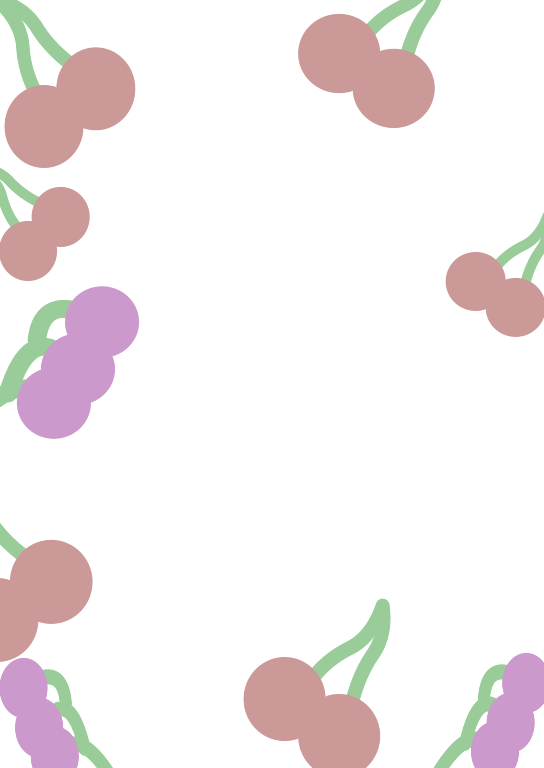
A Shadertoy shader for this background:

```glsl
// Flat cherry pairs and grape clusters scattered around the border of a white page.

const vec3 PAPER  = vec3(1.0);
const vec3 CHERRY = vec3(0.8, 0.6, 0.6);
const vec3 GRAPE  = vec3(0.8, 0.6, 0.8);
const vec3 STEM   = vec3(0.6, 0.8, 0.6);

const vec2  PAGE = vec2(0.708, 1.0);   // page size, height = 1
const float CHERRY_STEM = 0.17;        // stem half widths, fruit radius = 1
const float GRAPE_STEM  = 0.25;
const int   CURVE_STEPS = 12;

// Placements: centre of the first fruit, then fruit radii (negative mirrors)
const int CHERRY_COUNT = 6;
const vec4 CHERRIES[CHERRY_COUNT] = vec4[](
    vec4( 0.0573, 0.8353, 0.0514, 0.0540),
    vec4( 0.4414, 0.9303, 0.0534, 0.0516),
    vec4( 0.6191, 0.6335, 0.0391, 0.0384),
    vec4( 0.0365, 0.6732, 0.0378, 0.0391),
    vec4(-0.0039, 0.1927, 0.0538, 0.0547),
    vec4( 0.3704, 0.0898, 0.0534, 0.0547));
const float CHERRY_TURN[CHERRY_COUNT] = float[](1.19, 0.0, 0.0, 1.375, 1.19, 0.0);

const int GRAPE_COUNT = 3;
const vec4 GRAPES[GRAPE_COUNT] = vec4[](
    vec4(0.1328, 0.5807,  0.0482, 0.0465),
    vec4(0.6849, 0.1107,  0.0313, 0.0392),
    vec4(0.0306, 0.1042, -0.0313, 0.0392));

float segmentDist(vec2 p, vec2 a, vec2 b) {
    vec2 ab = b - a;
    return length(p - a - ab * clamp(dot(p - a, ab) / dot(ab, ab), 0.0, 1.0));
}

// Distance to a quadratic curve, walked as short segments
float curveDist(vec2 p, vec2 a, vec2 control, vec2 b) {
    float d = 1e3;
    vec2 last = a;
    for (int i = 1; i <= CURVE_STEPS; i++) {
        float t = float(i) / float(CURVE_STEPS);
        vec2 next = mix(mix(a, control, t), mix(control, b, t), t);
        d = min(d, segmentDist(p, last, next));
        last = next;
    }
    return d;
}

// Motifs return (fruit distance, stem distance)
vec2 cherryPair(vec2 p) {
    float fruit = min(length(p), length(p - vec2(1.33, -0.88))) - 1.0;
    vec2 tip = vec2(2.39, 2.22), bendA = vec2(1.56, 1.20), bendB = vec2(2.12, 1.02);
    float stem = curveDist(p, vec2(0.68, 0.49), vec2(1.02, 0.93), bendA);
    stem = min(stem, curveDist(p, bendA, vec2(2.12, 1.46), tip));
    stem = min(stem, curveDist(p, vec2(1.61, -0.24), vec2(1.76, 0.49), bendB));
    stem = min(stem, curveDist(p, bendB, vec2(2.49, 1.51), tip));
    return vec2(fruit, stem - CHERRY_STEM);
}

vec2 grapeCluster(vec2 p) {
    float fruit = min(length(p), length(p + vec2(0.65, 1.32)));
    fruit = min(fruit, length(p + vec2(1.30, 2.27))) - 1.0;
    float stem = curveDist(p, vec2(-0.81, 0.35), vec2(-1.65, 0.50), vec2(-1.76, -0.50));
    stem = min(stem, curveDist(p, vec2(-1.40, -0.72), vec2(-2.10, -0.50), vec2(-2.54, -2.00)));
    stem = min(stem, curveDist(p, vec2(-2.10, -1.86), vec2(-2.75, -1.85), vec2(-3.60, -2.90)));
    return vec2(fruit, stem - GRAPE_STEM);
}

// Paint the stems, then the fruit over them
vec3 paint(vec3 base, vec2 dist, vec3 fruitColor, float edge) {
    vec2 cover = 1.0 - smoothstep(-edge, edge, dist);
    return mix(mix(base, STEM, cover.y), fruitColor, cover.x);
}

void mainImage(out vec4 fragColor, in vec2 fragCoord) {
    vec2 p = fragCoord / iResolution.xy * PAGE;
    float halfPixel = 0.6 / iResolution.y;
    vec3 color = PAPER;

    for (int i = 0; i < CHERRY_COUNT; i++) {
        vec4 place = CHERRIES[i];
        float c = cos(CHERRY_TURN[i]), s = sin(CHERRY_TURN[i]);
        vec2 q = mat2(c, -s, s, c) * ((p - place.xy) / place.zw);
        color = paint(color, cherryPair(q), CHERRY, halfPixel / place.w);
    }
    for (int i = 0; i < GRAPE_COUNT; i++) {
        vec4 place = GRAPES[i];
        vec2 q = (p - place.xy) / place.zw;
        color = paint(color, grapeCluster(q), GRAPE, halfPixel / place.w);
    }
    fragColor = vec4(color, 1.0);
}
```
